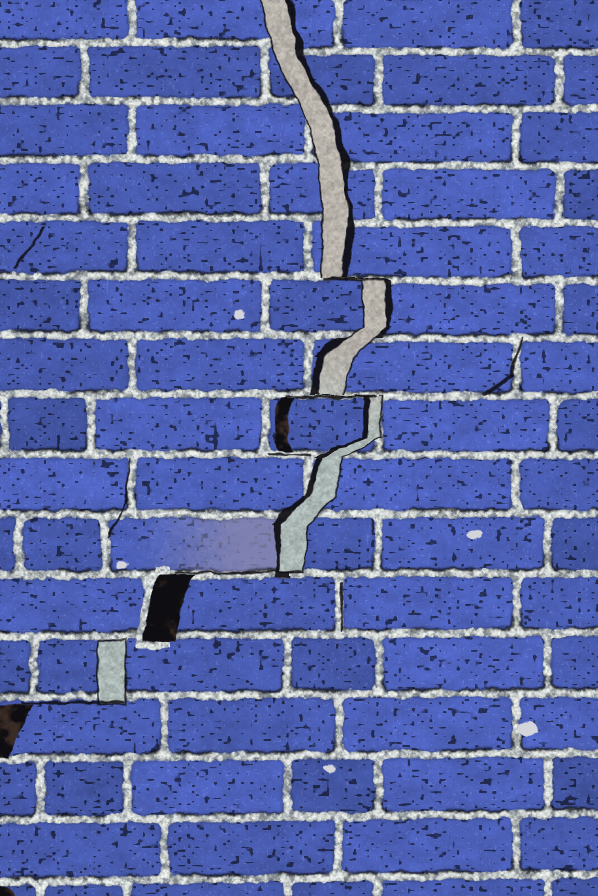
Write a WebGL 2 fragment shader that draws this texture.

```glsl
#version 300 es
precision highp float;

uniform vec2 u_resolution;
out vec4 fragColor;

// Crack centre line: x, y, half width; y runs downward
const vec3 CRACK[16] = vec3[16](
  vec3(2.34, 0.0, 0.11), vec3(2.46, 0.5, 0.09), vec3(2.74, 1.02, 0.11), vec3(2.83, 1.4, 0.09),
  vec3(2.87, 1.8, 0.11), vec3(2.84, 2.38, 0.08), vec3(3.19, 2.4, 0.1), vec3(3.22, 2.8, 0.09),
  vec3(2.9, 3.05, 0.13), vec3(2.83, 3.38, 0.1), vec3(3.22, 3.4, 0.05), vec3(3.2, 3.75, 0.05),
  vec3(2.84, 3.92, 0.08), vec3(2.76, 4.25, 0.11), vec3(2.52, 4.5, 0.12), vec3(2.49, 4.9, 0.1));

// Hairline fractures as start and end points
const vec4 HAIRLINES[11] = vec4[11](
  vec4(2.78, 2.39, 3.3, 2.4), vec4(2.45, 3.4, 3.22, 3.4), vec4(2.3, 3.89, 2.65, 3.9),
  vec4(1.5, 4.91, 2.58, 4.9), vec4(0.2, 6.03, 1.05, 6.02), vec4(4.47, 2.9, 4.37, 3.22),
  vec4(4.37, 3.22, 4.15, 3.38), vec4(1.1, 3.94, 1.08, 4.3), vec4(1.08, 4.3, 0.93, 4.6),
  vec4(0.38, 1.95, 0.12, 2.3), vec4(2.92, 5.0, 2.92, 5.4));

const vec3 CHIPS[5] = vec3[5](vec3(4.52, 6.25, 0.07), vec3(4.06, 4.58, 0.045),
  vec3(2.83, 6.59, 0.04), vec3(2.05, 2.7, 0.045), vec3(1.04, 4.84, 0.04));

float hash(vec2 p) {
  vec3 q = fract(p.xyx * vec3(0.1031, 0.103, 0.0973));
  q += dot(q, q.yzx + 33.33);
  return fract((q.x + q.y) * q.z);
}

float noise(vec2 p) {
  vec2 i = floor(p), f = fract(p);
  f = f * f * (3.0 - 2.0 * f);
  return mix(mix(hash(i), hash(i + vec2(1, 0)), f.x),
             mix(hash(i + vec2(0, 1)), hash(i + vec2(1, 1)), f.x), f.y);
}

float fbm(vec2 p) {
  float sum = 0.0, amp = 0.5;
  for (int i = 0; i < 4; i++) { sum += amp * noise(p); p = p * 2.03 + 17.0; amp *= 0.5; }
  return sum / 0.94;
}

float cover(float d) {
  return clamp(0.5 - d * u_resolution.y / 11.0, 0.0, 1.0);
}

float segment(vec2 p, vec2 a, vec2 b) {
  vec2 ab = b - a;
  return length(p - a - ab * clamp(dot(p - a, ab) / dot(ab, ab), 0.0, 1.0));
}

// Upright joints of a course, left to right
vec4 joints(float row) {
  if (mod(row, 2.0) < 0.5)
    return vec4(-2.0, 1.13 + 0.28 * smoothstep(8.0, 12.0, row),
                row < 1.0 || row > 9.0 ? 2.9 : 2.64, 4.42);
  return vec4(0.72 + 0.37 * smoothstep(5.0, 13.0, row), 2.27 + 0.19 * smoothstep(7.0, 9.0, row),
              3.24, 4.79 - 0.1 * smoothstep(5.0, 9.0, row));
}

void main() {
  vec2 uv = gl_FragCoord.xy / u_resolution;
  vec2 p = vec2(uv.x, 1.0 - uv.y) * vec2(5.12, 7.68);
  vec2 w = p + 0.045 * (vec2(fbm(p * 9.0), fbm(p * 9.0 + 40.0)) - 0.5);
  float grain = fbm(p * 26.0), fine = noise(p * 62.0);

  // Crack position and distance
  vec3 c = CRACK[0];
  float slope = 0.0;
  for (int i = 0; i < 15; i++) {
    vec3 a = CRACK[i], b = CRACK[i + 1];
    float t = clamp((w.y - a.y) / (b.y - a.y), 0.0, 1.0);
    if (t > 0.0) { c = mix(a, b, t); slope = clamp((b.x - a.x) / (b.y - a.y), -1.2, 1.2); }
  }
  float side = w.x - c.x;
  float crack = max((abs(side) - c.z) * inversesqrt(1.0 + slope * slope), p.y - 4.9);

  // Courses slip across the crack and tilt lower down
  float shift = mix(smoothstep(-0.1, 0.1, side), p.x / 5.12, smoothstep(4.2, 5.5, p.y));
  float sag = 0.07 * sin(3.1416 * (p.y - 0.4) / 7.15);
  float course = (w.y - 0.365 - 0.08 * shift + sag) / (0.514 - 0.0107 * shift);
  float row = floor(course) + 1.0;

  // Brick between its neighbouring joints
  vec4 j = joints(row);
  float lo = -1.0, hi = 6.2;
  for (int i = 0; i < 5; i++) {
    float x = i < 4 ? j[i] : (mod(row, 2.0) > 0.5 && row > 6.0 ? j.x - 0.74 : -2.0);
    if (x < w.x) lo = max(lo, x); else hi = min(hi, x);
  }
  vec2 q = abs(vec2(w.x - 0.5 * (lo + hi), (fract(course) - 0.5) * 0.51))
         - vec2(0.5 * (hi - lo) - 0.035, 0.222) + 0.045;
  float brick = length(max(q, 0.0)) + min(max(q.x, q.y), 0.0) - 0.045;
  brick += 0.025 * (grain - 0.5);

  // Mortar and painted brick
  vec3 mortar = mix(vec3(0.56, 0.59, 0.61), vec3(0.9, 0.92, 0.91), smoothstep(0.2, 0.65, grain));
  mortar *= 0.86 + 0.22 * fine;
  float tone = hash(vec2(row, floor(lo * 20.0)) + 7.0);
  float stub = 1.0 - smoothstep(0.85, 1.1, min(hi, 5.5) - max(lo, -0.3));
  vec3 paint = mix(vec3(0.31, 0.39, 0.75), vec3(0.25, 0.32, 0.61), 0.55 * tone + 0.4 * stub);
  paint *= 0.84 + 0.2 * fbm(p * vec2(5.0, 9.0)) + 0.12 * grain;
  paint *= 1.0 - 0.55 * smoothstep(0.76, 0.9, noise(p * vec2(26.0, 38.0) + 9.0));
  paint += 0.07 * smoothstep(0.75, 1.0, fine);
  if (row == 9.0 && lo > 0.5 && hi < 2.6)
    paint = mix(paint, vec3(0.56, 0.55, 0.69), 0.75 * smoothstep(1.2, 2.3, p.x + 0.3 * grain));
  vec3 color = mix(mortar, paint, cover(brick));
  float under = smoothstep(0.5, 0.9, fract(course)) * smoothstep(0.35, 0.6, noise(p * 7.0));
  color *= 1.0 - (0.15 + 0.5 * under) * exp(-pow(brick / 0.016, 2.0));

  // Exposed filling with a shadowed lip
  vec3 dark = vec3(0.055, 0.05, 0.065);
  float lip = p.y < 2.9 ? side : -side;
  float depth = lip > 0.0 ? 0.025 + 0.055 * noise(p * 5.0) : 0.012;
  color = mix(color, dark, 0.92 * cover(crack - depth));
  vec3 filling = mix(vec3(0.72, 0.7, 0.67), vec3(0.67, 0.72, 0.71), smoothstep(2.8, 4.0, p.y));
  filling *= 0.78 + 0.3 * grain + 0.12 * fine;
  color = mix(color, filling, cover(crack));
  float plug = max(abs(w.x - 0.95) - 0.11, abs(w.y - 5.76) - 0.27);
  color = mix(color, dark, 0.8 * cover(plug - 0.015));
  color = mix(color, filling, cover(plug));

  // Open cavities
  float fall = (w.y - 4.92) / 0.58;
  float cavity = max(abs(w.x - 1.54 + 0.18 * sqrt(max(fall, 0.0))) - 0.14, abs(w.y - 5.21) - 0.29);
  color = mix(color, mortar, cover(cavity - 0.06) * step(w.x, 1.45));
  cavity = min(cavity, max(w.x - 0.28 + 0.46 * (w.y - 6.04), abs(w.y - 6.27) - 0.23));
  cavity = min(cavity, length(w - vec2(0.0, 7.72)) - 0.13);
  float bow = pow((w.y - 3.64) / 0.23, 4.0);
  cavity = min(cavity, max(abs(w.x - 2.41 - 0.05 * bow) - 0.06, abs(w.y - 3.64) - 0.23));
  vec3 hollow = mix(dark, vec3(0.3, 0.22, 0.18), 0.7 * smoothstep(0.5, 0.75, fbm(p * 8.0)));
  color = mix(color, hollow, cover(cavity));

  // Hairlines and chipped paint
  for (int i = 0; i < 11; i++) {
    float d = segment(w, HAIRLINES[i].xy, HAIRLINES[i].zw);
    color = mix(color, dark, 0.85 * cover(d - 0.004 - 0.014 * noise(p * 8.0)));
  }
  for (int i = 0; i < 5; i++) {
    float d = length((w - CHIPS[i].xy) * vec2(0.8, 1.1)) - CHIPS[i].z + 0.03 * (grain - 0.5);
    color = mix(color, vec3(0.83, 0.83, 0.86), cover(d));
  }
  fragColor = vec4(color, 1.0);
}
```
